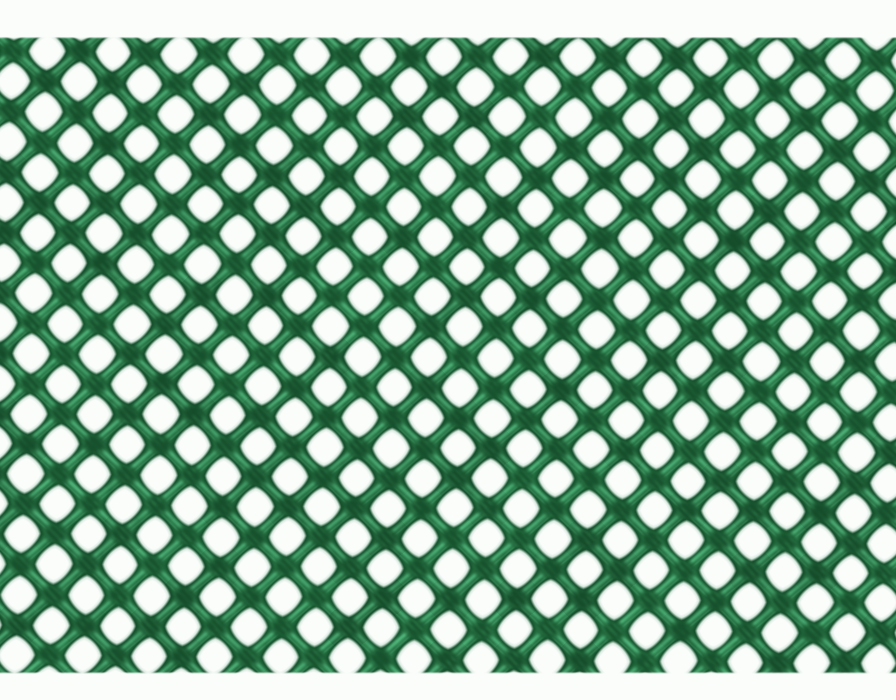
Give the GLSL for this pattern, as a Shadertoy shader.

```glsl
// Green moulded plastic mesh: slanted diamond lattice of soft rounded holes.
// Strands are shaded by their cross profile, with dark ridged joints and
// broken highlights; the sheet ends in plain bands above and below.

#define PITCH vec2(0.0948, 0.0862)     // hole spacing across and down
#define ANCHOR vec2(0.568, 0.533)      // centre of one hole
#define SKEW vec2(0.050, 0.010)        // lean of columns, tilt of rows
#define HOLE vec2(0.0256, 0.0272)      // hole half width and half height
#define ROUNDNESS 1.42                 // 1 = diamond, 2 = ellipse
#define SHEET vec2(0.039, 0.946)       // lower and upper sheet edges
#define SOFTNESS 0.0022
#define PAPER vec3(0.985, 0.992, 0.985)
#define DARK vec3(0.075, 0.310, 0.165)
#define MID vec3(0.170, 0.470, 0.285)
#define BRIGHT vec3(0.300, 0.680, 0.460)

float hash(vec2 p) {
    vec3 q = fract(vec3(p.xyx) * 0.1031);
    q += dot(q, q.yzx + 33.33);
    return fract((q.x + q.y) * q.z);
}

float noise(vec2 p) {
    vec2 i = floor(p), f = fract(p);
    f = f * f * (3.0 - 2.0 * f);
    return mix(mix(hash(i), hash(i + vec2(1, 0)), f.x),
               mix(hash(i + vec2(0, 1)), hash(i + vec2(1, 1)), f.x), f.y);
}

// Lattice coordinates: holes at integers, strands at halves.
vec2 toLattice(vec2 p) {
    vec2 d = p - ANCHOR;
    vec2 g = (d + vec2(-SKEW.x * d.y, SKEW.y * d.x)) / PITCH;
    return vec2(g.x + g.y, g.x - g.y);
}

// Approximate distance to the hole rim, positive on plastic.
float holeDistance(vec2 st) {
    vec2 id = round(st), c = st - id;
    vec2 local = 0.5 * vec2(c.x + c.y, c.x - c.y) * PITCH;
    vec2 size = HOLE * (0.97 + 0.06 * hash(id + 71.0));
    vec2 e = pow(abs(local) / size + 1e-4, vec2(ROUNDNESS));
    return (pow(e.x + e.y, 1.0 / ROUNDNESS) - 1.0) * size.x * 0.78;
}

// Brightness of one strand: a lit ridge, broken up along its length.
float strandLight(float across, float along, float seed) {
    float ridge = exp(-pow((across - 0.035) / 0.050, 2.0));
    float glint = exp(-pow((across + 0.065) / 0.025, 2.0));
    float span = smoothstep(0.10, 0.30, abs(along));
    return span * (ridge * (0.55 + 0.55 * seed) + 0.35 * glint);
}

vec3 plastic(vec2 st, float rim) {
    vec2 id = floor(st), n = fract(st) - 0.5;
    float grain = noise(st * 7.0 + 40.0);
    float falling = strandLight(n.x, n.y, noise(st * vec2(1.0, 3.0) + 90.0));
    float rising = strandLight(-n.y, n.x, noise(st * vec2(3.0, 1.0) + 130.0));
    float onTop = smoothstep(-0.06, 0.06, abs(n.y) - abs(n.x) + 0.03);
    float light = mix(rising, falling, onTop);

    // Darker rims, then the highlight along each strand
    float body = smoothstep(0.0005, 0.0075, rim) * (0.55 + 0.50 * grain);
    vec3 color = mix(DARK, MID, body);
    color = mix(color, BRIGHT, clamp(light, 0.0, 1.0) * 0.9);

    // Crossing: dark joint with ridges running along the upper strand
    float joint = 1.0 - smoothstep(0.10, 0.29, length(n * vec2(1.0, 0.8)));
    float wobble = 1.5 * hash(id) + 2.0 * n.y;
    float ridges = 0.5 + 0.5 * cos(n.x * 46.0 + wobble);
    vec3 jointColor = mix(DARK * 0.88, MID, 0.5 * ridges * grain + 0.12);
    color = mix(color, jointColor, joint * 0.85);
    return color * (0.95 + 0.10 * hash(id + 17.0));
}

void mainImage(out vec4 fragColor, in vec2 fragCoord) {
    vec2 p = fragCoord / iResolution.y;
    float blur = max(SOFTNESS, 0.8 / iResolution.y);

    // Slight irregularity of the moulded sheet
    vec2 drift = vec2(noise(p * 9.0 + 5.0), noise(p * 9.0 + 25.0)) - 0.5;
    vec2 st = toLattice(p + 0.004 * drift);

    float rim = holeDistance(st);
    float cover = smoothstep(-blur, blur, rim);
    float inside = min(p.y - SHEET.x, SHEET.y - p.y);
    float sheet = smoothstep(-blur, blur, inside);

    // Faint green bleed just inside each hole
    vec3 gap = mix(PAPER, vec3(0.72, 0.84, 0.77),
                   0.55 * smoothstep(-0.0055, -0.0005, rim));
    vec3 color = mix(gap, plastic(st, rim), cover);
    fragColor = vec4(mix(PAPER, color, sheet), 1.0);
}
```
